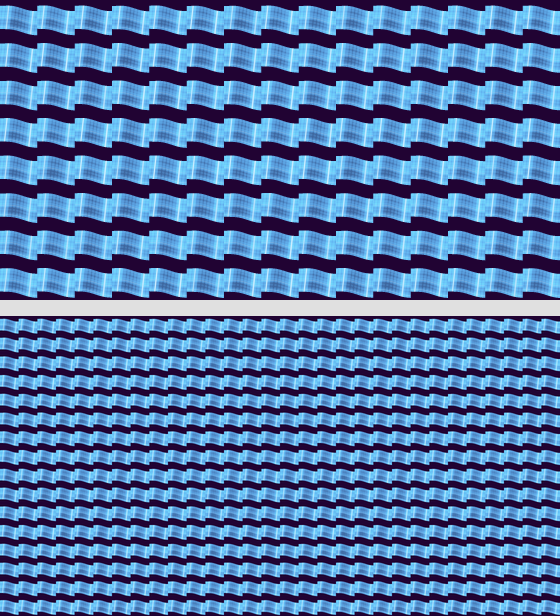
Top: one tile. Bottom: repeated 2 by 2.
Write a Shadertoy shader that draws this pattern.

```glsl
const vec2 REPEATS = vec2(15.0, 8.0);
const float TAU = 6.2831853;
const int SAMPLES = 4;

const vec3 NIGHT = vec3(0.13, 0.01, 0.20);
const vec3 CYAN = vec3(0.45, 0.85, 0.99);
const vec3 SKY = vec3(0.40, 0.73, 0.96);
const vec3 BLUE = vec3(0.34, 0.60, 0.85);
const vec3 STEEL = vec3(0.24, 0.40, 0.62);
const vec3 PALE = vec3(0.82, 0.94, 1.0);

float hash(vec2 p, float seed) {
    vec3 q = fract(vec3(p.xyx + seed) * vec3(0.1031, 0.1030, 0.0973));
    q += dot(q, q.yzx + 33.33);
    return fract((q.x + q.y) * q.z);
}

// Soft-edged stripe, 1 inside
float stripe(float x, float center, float halfWidth, float soft) {
    return 1.0 - smoothstep(halfWidth - soft, halfWidth + soft, abs(x - center));
}

// Evenly spaced fine threads, 0 to 1
float threads(float x, float count) {
    return pow(0.5 + 0.5 * cos(TAU * x * count), 3.0);
}

// Colour ramp from lit to shaded cloth, shade 0 to 3
vec3 clothRamp(float shade) {
    vec3 color = mix(CYAN, SKY, clamp(shade, 0.0, 1.0));
    color = mix(color, BLUE, clamp(shade - 1.0, 0.0, 1.0));
    return mix(color, STEEL, clamp(shade - 2.0, 0.0, 1.0));
}

// Plaid on cloth coordinates: x along the flag, y from its top to its bottom
vec3 plaid(vec2 cloth, vec2 id) {
    float shift = (hash(id, 3.0) - 0.5) * 0.07;
    float slant = cloth.x + 0.07 * (cloth.y - 0.5) - shift;

    // Broad bands, folds and fine threads add up to one shade
    float shade = 0.75;
    shade += 0.85 * stripe(slant, 0.50, 0.23, 0.03);
    shade += 0.80 * stripe(cloth.y, 0.70, 0.14, 0.03);
    shade += 0.40 * stripe(cloth.y, 0.25, 0.08, 0.04);
    shade += 0.40 * sin(TAU * (1.25 * slant + 0.15 * cloth.y) - 2.2);
    shade += 0.55 * (threads(slant, 11.0) - 0.3);
    shade += 0.45 * (threads(cloth.y, 8.0) - 0.3);
    shade += 0.25 * (hash(id, 11.0) - 0.5);
    vec3 color = clothRamp(clamp(shade, 0.0, 3.0));

    // Bright lines across and down the weave
    float upright = stripe(slant, 0.17, 0.018, 0.012);
    upright = max(upright, stripe(slant, 0.82, 0.020, 0.012));
    float level = stripe(cloth.y, 0.50, 0.012, 0.012);
    level = max(level, stripe(cloth.y, 0.90, 0.010, 0.010));
    float glow = max(upright * mix(0.7, 1.0, hash(id, 7.0)), level * 0.35);
    return mix(color, PALE, glow);
}

// One waving flag; cell runs 0 to 1 with y downward
vec3 flag(vec2 cell, vec2 id) {
    float phase = 0.6 + 0.5 * (hash(id, 5.0) - 0.5);
    float wave = -0.03 * sin(TAU * cell.x - phase);
    float top = 0.14 + 0.14 * cell.x + wave;
    float bottom = 0.76 + 0.17 * cell.x + 0.8 * wave;
    float down = (cell.y - top) / (bottom - top);
    float inside = step(0.0, down) * step(down, 1.0);
    return mix(NIGHT, plaid(vec2(cell.x, down), id), inside);
}

void mainImage(out vec4 fragColor, in vec2 fragCoord) {
    vec3 sum = vec3(0.0);
    // Supersample so all edges, including cell borders, stay smooth
    for (int j = 0; j < SAMPLES; j++) {
        for (int i = 0; i < SAMPLES; i++) {
            vec2 offset = (vec2(i, j) + 0.5) / float(SAMPLES) - 0.5;
            vec2 grid = (fragCoord + offset) / iResolution.xy * REPEATS;
            vec2 id = mod(floor(grid), REPEATS);
            vec2 cell = fract(grid);
            sum += flag(vec2(cell.x, 1.0 - cell.y), id);
        }
    }
    fragColor = vec4(sum / float(SAMPLES * SAMPLES), 1.0);
}
```
